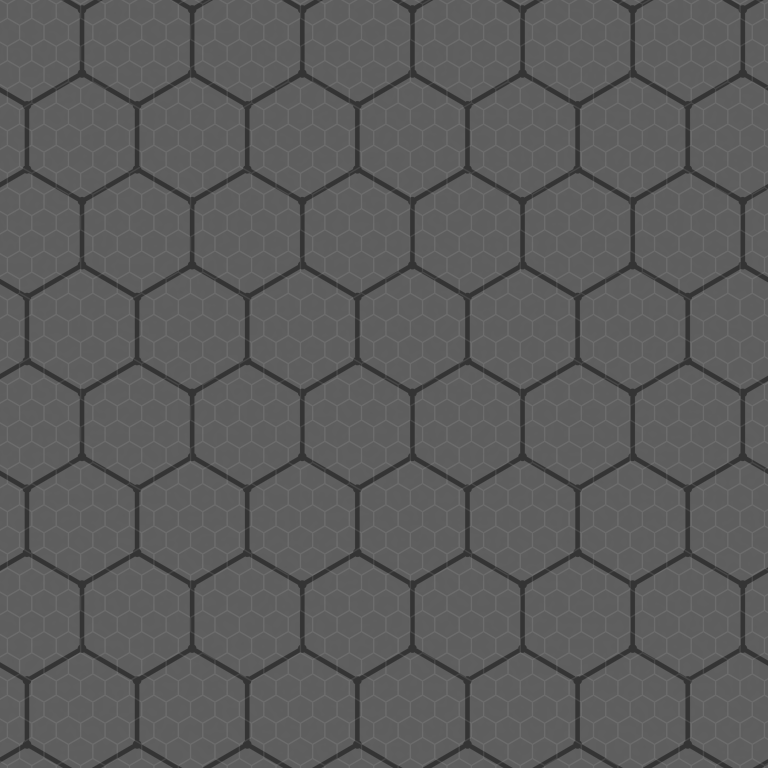
This pattern is drawn by a WebGL 2 fragment shader. Its source:

```glsl
#version 300 es
precision highp float;

uniform vec2 u_resolution;
out vec4 fragColor;

// Position relative to the nearest centre of a pointy-top hexagon grid of unit width
vec2 hexCell(vec2 p) {
    vec2 period = vec2(1.0, 1.7320508);
    vec2 a = mod(p + 0.5 * period, period) - 0.5 * period;
    vec2 b = mod(p, period) - 0.5 * period;
    return dot(a, a) < dot(b, b) ? a : b;
}

float edgeDistance(vec2 cell) {
    vec2 q = abs(cell);
    return 0.5 - max(q.x, dot(q, vec2(0.5, 0.8660254)));
}

float cornerDistance(vec2 cell) {
    vec2 q = abs(cell);
    return min(distance(q, vec2(0.0, 0.57735)), distance(q, vec2(0.5, 0.288675)));
}

vec2 hashGradient(vec2 p) {
    float angle = 6.2831853 * fract(sin(dot(p, vec2(127.1, 311.7))) * 43758.5);
    return vec2(cos(angle), sin(angle));
}

float gradientNoise(vec2 p) {
    vec2 i = floor(p), f = fract(p);
    vec2 w = f * f * f * (f * (f * 6.0 - 15.0) + 10.0);
    float bottom = mix(dot(hashGradient(i), f),
                       dot(hashGradient(i + vec2(1, 0)), f - vec2(1, 0)), w.x);
    float top = mix(dot(hashGradient(i + vec2(0, 1)), f - vec2(0, 1)),
                    dot(hashGradient(i + vec2(1, 1)), f - vec2(1, 1)), w.x);
    return mix(bottom, top, w.y);
}

// Coverage of a stroke with a soft edge at least one pixel wide
float stroke(float dist, float halfWidth, float softness) {
    return 1.0 - smoothstep(halfWidth - softness, halfWidth + softness, dist);
}

void main() {
    vec2 uv = gl_FragCoord.xy / u_resolution.y;
    float pixel = 1.0 / u_resolution.y;

    // Base surface with faint mottling
    vec3 color = vec3(0.37 + 0.006 * gradientNoise(uv * 90.0));

    // Large dark joints, thicker where three meet
    float tileWidth = 0.1434;
    vec2 tile = hexCell((uv - vec2(0.1068, 0.8212)) / (tileWidth * vec2(1.0, 1.005)));
    float soft = max(0.0009, 0.7 * pixel);
    float joint = stroke(edgeDistance(tile) * tileWidth, 0.0030, soft);
    float node = stroke(cornerDistance(tile) * tileWidth, 0.0056, soft);
    color = mix(color, vec3(0.205), max(joint, node));

    // Fine translucent honeycomb over everything
    float combWidth = 0.0318;
    vec2 comb = hexCell((uv - vec2(0.3753, 0.5999)) / combWidth);
    float line = stroke(edgeDistance(comb) * combWidth, 0.0009, max(0.0007, 0.6 * pixel));
    color = mix(color, vec3(1.0), 0.085 * line);

    fragColor = vec4(color, 1.0);
}
```
